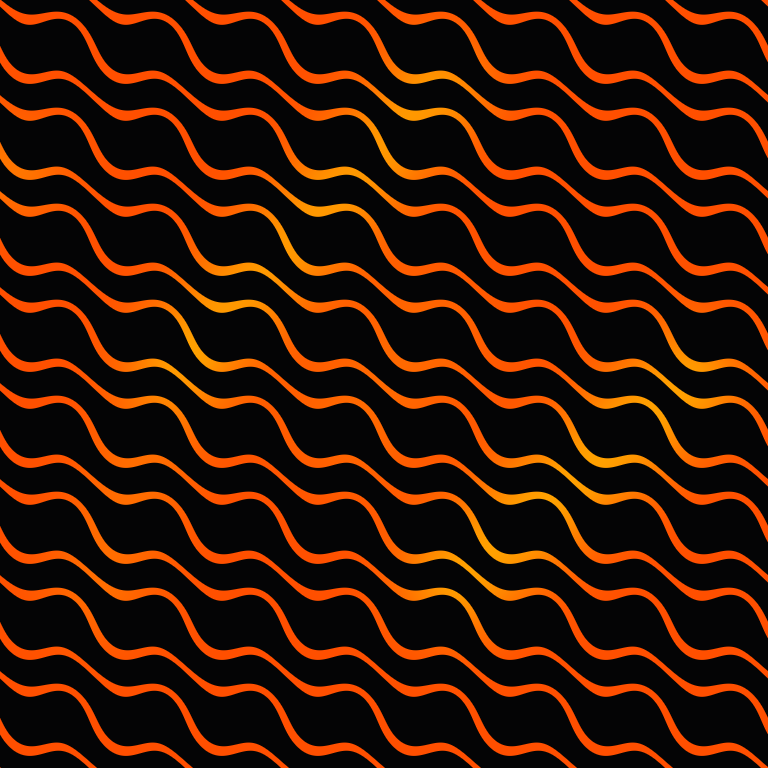
A three.js fragment shader for this pattern:

```glsl
#define TILES 8.0
#define SWAY_X 0.25
#define SWAY_Y 0.135
#define PHASE_X 0.04
#define LEVEL 0.02
#define HALF_WIDTH 0.105
#define SWELL 0.018
#define GROUND vec3(0.016, 0.016, 0.018)
#define EMBER vec3(1.0, 0.31, 0.0)
#define AMBER vec3(1.0, 0.645, 0.0)

const float TAU = 6.2831853;

varying vec2 vUv;

// Soft glow around the segment from a to b
float glow(vec2 p, vec2 a, vec2 b, float spread) {
  vec2 ab = b - a;
  float along = clamp(dot(p - a, ab) / dot(ab, ab), 0.0, 1.0);
  float d = length(p - a - ab * along) / spread;
  return exp(-d * d);
}

// Heat drifting across the canvas in diagonal bands
float heat(vec2 p) {
  float h = 0.85 * glow(p, vec2(0.565, 0.88), vec2(0.25, 0.55), 0.075);
  h += 0.95 * glow(p, vec2(0.89, 0.50), vec2(0.60, 0.25), 0.08);
  h += 0.35 * glow(p, vec2(0.21, 0.47), vec2(0.13, 0.24), 0.08);
  h += 0.30 * glow(p, vec2(0.55, 0.56), vec2(0.46, 0.45), 0.10);
  h += 0.45 * glow(p, vec2(-0.02, 0.79), vec2(0.02, 0.78), 0.07);
  return clamp(h, 0.0, 1.0);
}

void main() {
  // Tile coordinates, counted from the top left
  vec2 tile = vec2(vUv.x, 1.0 - vUv.y) * TILES;

  // Slanted field bent by a wave along each axis; lines lie on whole levels
  float waveX = sin(TAU * (tile.x + PHASE_X));
  float waveY = sin(TAU * tile.y);
  float field = 2.0 * tile.y - tile.x - LEVEL - SWAY_X * waveX + SWAY_Y * waveY;
  float offset = abs(fract(field + 0.5) - 0.5);

  // Lines swell in the troughs and thin on the crests
  float halfWidth = HALF_WIDTH + SWELL * waveX;
  float soft = length(vec2(dFdx(field), dFdy(field)));
  float line = clamp((halfWidth - offset) / soft + 0.5, 0.0, 1.0);

  vec3 lineColor = mix(EMBER, AMBER, heat(vUv));
  gl_FragColor = vec4(mix(GROUND, lineColor, line), 1.0);
}
```
